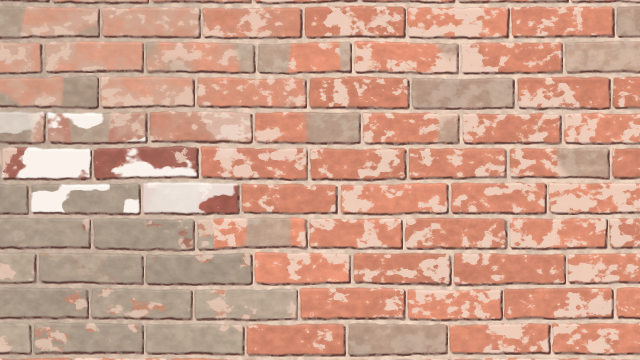
Write a WebGL 1 fragment shader that draws this texture.

```glsl
precision highp float;
uniform vec2 u_resolution;

const vec2 PITCH = vec2(0.288, 0.0979);      // brick plus joint, canvas height = 1
const vec2 HALF_BRICK = vec2(0.1385, 0.0405);

const vec3 MORTAR = vec3(0.87, 0.77, 0.69);
const vec3 SHADOW = vec3(0.36, 0.23, 0.21);
const vec3 SALMON = vec3(0.87, 0.56, 0.45);
const vec3 DARK_RED = vec3(0.61, 0.35, 0.31);
const vec3 CREAM = vec3(0.94, 0.84, 0.77);
const vec3 GREIGE = vec3(0.69, 0.62, 0.55);
const vec3 DUST = vec3(0.82, 0.68, 0.60);
const vec3 PAINT = vec3(0.98, 0.95, 0.92);

float hash(vec2 p) {
  p = fract(p * vec2(0.1031, 0.1137));
  p += dot(p, p.yx + 33.33);
  return fract((p.x + p.y) * p.x * 7.31);
}

float noise(vec2 p) {
  vec2 i = floor(p), f = fract(p);
  f = f * f * (3.0 - 2.0 * f);
  float low = mix(hash(i), hash(i + vec2(1.0, 0.0)), f.x);
  float high = mix(hash(i + vec2(0.0, 1.0)), hash(i + 1.0), f.x);
  return mix(low, high, f.y);
}

float fbm(vec2 p) {
  float sum = 0.0, amp = 0.533;
  for (int i = 0; i < 4; i++) {
    sum += amp * noise(p);
    p = mat2(1.6, 1.2, -1.2, 1.6) * p + 17.3;
    amp *= 0.5;
  }
  return sum;
}

float roundedBox(vec2 p, vec2 halfSize, float radius) {
  vec2 q = abs(p) - halfSize + radius;
  return length(max(q, 0.0)) + min(max(q.x, q.y), 0.0) - radius;
}

// Soft elliptical region, 1 at its centre and 0 at its rim
float zone(vec2 p, vec2 centre, vec2 radius) {
  return clamp(1.0 - length((p - centre) / radius), 0.0, 1.0);
}

// Running bond: xy = position within the cell, zw = brick index
vec4 bond(vec2 p) {
  float down = (1.0 - p.y) * 10.21 - 0.11;
  down += 0.09 * (noise(vec2(p.x * 4.0, p.y * 6.0) + 40.0) - 0.5);
  float row = floor(down);
  float slip = 0.28 * hash(vec2(row + 31.0, 7.0)) * step(4.5, row);
  float along = p.x / PITCH.x + 0.06 + 0.5 * mod(row, 2.0) + slip;
  along += 0.12 * (noise(vec2(along, row * 7.0 + 90.0)) - 0.5);
  return vec4(fract(along), fract(down), floor(along), row);
}

vec3 brickColour(vec2 p, vec2 id, vec2 centre) {
  float pick = hash(id + 53.0), tone = hash(id + 117.0);
  float coarse = fbm(p * vec2(16.0, 21.0) + id * 5.0 + 60.0);
  float fine = fbm(p * vec2(48.0, 62.0) + 150.0);

  // Fired clay, darker at the left
  float old = smoothstep(0.1, 0.5, zone(centre, vec2(0.22, 0.50), vec2(0.65, 0.25)));
  vec3 clay = mix(SALMON, DARK_RED, 0.85 * old);
  clay *= 0.94 + 0.10 * tone + 0.22 * (fine - 0.5);

  // Dusty bricks at the upper left
  float dusty = (1.0 - smoothstep(0.3, 0.95, centre.x)) * smoothstep(0.50, 0.68, centre.y);
  clay = mix(clay, DUST, dusty * (0.45 + 0.45 * smoothstep(0.35, 0.6, coarse)));

  // Pale flakes, denser towards the right
  float limit = 0.58 - 0.055 * smoothstep(0.5, 1.7, p.x) - 0.06 * (tone - 0.5);
  float flakes = smoothstep(limit - 0.04, limit + 0.04, 0.55 * coarse + 0.45 * fine);
  vec3 colour = mix(clay, CREAM, flakes * (0.85 - 0.35 * dusty));

  // Cement skin: whole bricks at the lower left, odd patches elsewhere
  float lower = zone(centre, vec2(0.12, 0.23), vec2(0.75, 0.30));
  float whole = step(0.06 + 0.1 * pick, lower);
  float patchy = step(0.74, pick) * smoothstep(0.48, 0.56, noise(p * vec2(8.0, 5.0) + id * 3.0));
  vec3 skin = mix(GREIGE, DUST, 0.45 * smoothstep(0.5, 1.4, p.x));
  skin *= 0.93 + 0.12 * tone + 0.2 * (fine - 0.5);
  float worn = 1.0 - 0.7 * smoothstep(0.61, 0.68, coarse);
  colour = mix(colour, skin, max(whole * worn, 0.85 * patchy));

  // Remains of white paint
  float painted = smoothstep(0.0, 0.35, zone(centre, vec2(0.25, 0.54), vec2(0.50, 0.18)));
  float blob = 0.7 * noise(p * vec2(8.0, 12.0) + id * 9.0) + 0.3 * coarse;
  return mix(colour, PAINT, painted * smoothstep(0.50, 0.54, blob));
}

void main() {
  vec2 p = gl_FragCoord.xy / u_resolution.y;
  float pixel = 1.0 / u_resolution.y;
  vec4 cell = bond(p);
  vec2 local = (cell.xy - 0.5) * PITCH * vec2(1.0, -1.0);
  float grain = fbm(p * 60.0 + 20.0);
  float rough = 0.008 * (fbm(p * 32.0 + 80.0) - 0.5);

  // Mortar with the shadow below and to the right of each brick
  float brickEdge = roundedBox(local, HALF_BRICK, 0.006) + rough;
  float shadowEdge = roundedBox(local - vec2(0.005, -0.005), HALF_BRICK, 0.006) + rough;
  vec3 colour = MORTAR * (0.86 + 0.28 * grain) * mix(0.88, 1.03, smoothstep(0.0, 0.9, p.x));
  float shade = 1.0 - smoothstep(-pixel, 1.5 * pixel, shadowEdge);
  colour = mix(colour, SHADOW, shade * (0.6 + 0.4 * smoothstep(0.35, 0.6, grain)));

  // Brick face with a lit upper edge
  vec3 face = brickColour(p, cell.zw, p - local);
  face += 0.07 * smoothstep(0.030, 0.040, local.y);
  face *= 1.0 - 0.12 * smoothstep(-0.005, 0.0, brickEdge);
  colour = mix(colour, face, 1.0 - smoothstep(-pixel, pixel, brickEdge));

  gl_FragColor = vec4(clamp(colour, 0.0, 1.0), 1.0);
}
```
